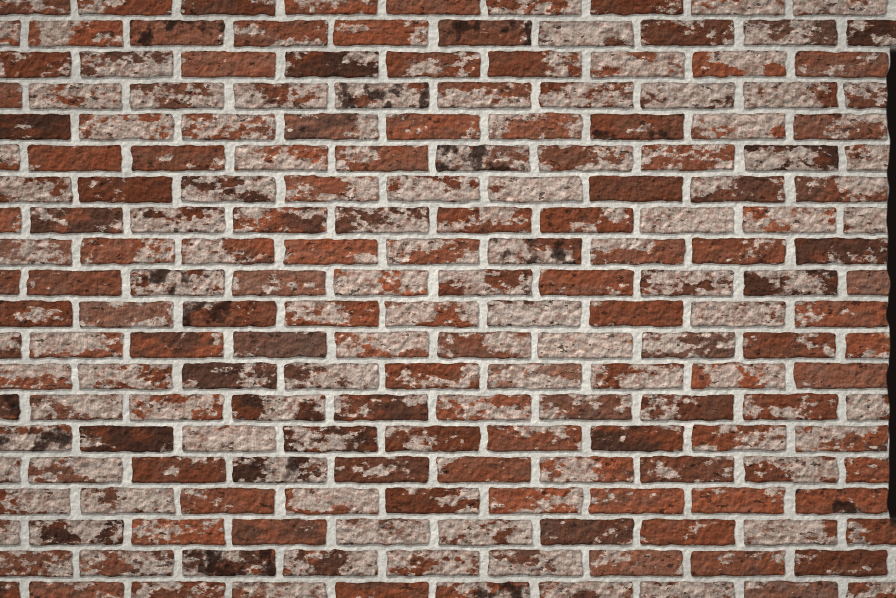
Reproduce this texture procedurally as a Shadertoy shader.

```glsl
// Weathered red brick wall in running bond with pale, recessed mortar.
// Each brick is a noise-warped rounded box with its own clay tone and its own
// amount of flaking whitewash; lengths are fractions of the canvas height.

const vec2  PITCH     = vec2(0.1707, 0.05215);  // brick plus joint
const vec2  ORIGIN    = vec2(0.041, 0.9707);    // a joint crossing
const vec2  HALF_SIZE = vec2(0.0782, 0.0214);   // half extent of a brick

const vec3 MORTAR    = vec3(0.82, 0.80, 0.76);
const vec3 CLAY_RED  = vec3(0.46, 0.255, 0.175);
const vec3 CLAY_GREY = vec3(0.42, 0.325, 0.28);
const vec3 CLAY_DARK = vec3(0.27, 0.185, 0.15);
const vec3 WASH_THIN = vec3(0.57, 0.47, 0.42);
const vec3 WASH_PALE = vec3(0.74, 0.68, 0.63);
const vec3 GAP       = vec3(0.10, 0.08, 0.07);

float hash(vec2 p) {
    vec3 q = fract(p.xyx * 0.1031);
    q += dot(q, q.yzx + 33.33);
    return fract((q.x + q.y) * q.z);
}

float noise(vec2 p) {
    vec2 i = floor(p), f = fract(p);
    f = f * f * (3.0 - 2.0 * f);
    vec2 e = vec2(0.0, 1.0);
    return mix(mix(hash(i), hash(i + e.yx), f.x),
               mix(hash(i + e.xy), hash(i + e.yy), f.x), f.y);
}

float fbm(vec2 p) {
    float sum = 0.0, amp = 0.5;
    for (int i = 0; i < 5; i++) {
        sum += amp * noise(p);
        p = mat2(1.6, 1.2, -1.2, 1.6) * p + 17.3;
        amp *= 0.5;
    }
    return sum / 0.97;
}

float roundBox(vec2 p, vec2 halfSize, float radius) {
    vec2 d = abs(p) - halfSize + radius;
    return length(max(d, 0.0)) + min(max(d.x, d.y), 0.0) - radius;
}

// Difference of heights towards the light at upper left
float relief(vec2 p, float scale) {
    return fbm(p * scale) - fbm((p + vec2(-0.0018, 0.0028)) * scale);
}

// Fired clay: red, greyish or dark, mottled across the face
vec3 clayColor(vec2 p, vec2 id) {
    float mottle = fbm(p * vec2(30.0, 55.0) + id * 3.7);
    float grey = 0.75 * hash(id + 11.0) * hash(id + 47.0) + 0.9 * (mottle - 0.45);
    vec3 clay = mix(CLAY_RED, CLAY_GREY, clamp(grey, 0.0, 1.0));
    float burnt = smoothstep(0.72, 1.0, hash(id + 23.0) + 0.7 * (mottle - 0.5));
    clay = mix(clay, CLAY_DARK, 0.8 * burnt);
    return clay * mix(0.84, 1.18, hash(id + 71.0));
}

// Whitewash left on the face, x = coverage, y = thickness
vec2 washAmount(vec2 p, vec2 id) {
    float patches = fbm(p * vec2(21.0, 40.0) + id * 5.1);
    float flakes = fbm(p * vec2(110.0, 160.0) + id * 2.3);
    float level = mix(0.74, 0.29, hash(id + 5.0));
    float n = patches + 0.45 * (flakes - 0.5);
    return vec2(smoothstep(-0.06, 0.07, n - level),
                clamp(0.5 + 2.4 * (flakes - 0.5) + 1.3 * (n - level), 0.0, 1.0));
}

vec3 brickColor(vec2 p, vec2 q, vec2 id, float dist) {
    vec3 color = clayColor(p, id);
    vec2 wash = washAmount(p, id);
    color = mix(color, mix(WASH_THIN, WASH_PALE, wash.y), 0.88 * wash.x);
    // Pits and rare sooty scars
    float pits = smoothstep(0.69, 0.80, fbm(p * vec2(75.0, 130.0) + 91.0));
    float scar = step(0.95, hash(id + 83.0)) * smoothstep(0.52, 0.68, fbm(p * 45.0));
    color = mix(color, CLAY_DARK * 0.6, max(0.6 * pits, 0.8 * scar));
    // Rough surface, worn rim, shaded lower edge
    color *= 1.0 + 1.1 * relief(p, 110.0);
    color *= mix(0.84, 1.0, smoothstep(0.0, 0.004, -dist));
    return color * mix(0.72, 1.0, smoothstep(-0.0215, -0.0165, q.y));
}

vec3 mortarColor(vec2 p, float shadow) {
    vec3 color = MORTAR * (0.92 + 0.16 * fbm(p * 40.0) + 0.4 * relief(p, 150.0));
    return color * (1.0 - 0.30 * shadow);
}

vec3 wall(vec2 p, float soft) {
    // Alternate courses shift by half a brick
    vec2 grid = (p - ORIGIN) / PITCH;
    float row = floor(grid.y);
    grid.x -= 0.5 * (1.0 - mod(row, 2.0));
    vec2 id = floor(grid) + 100.0;
    vec2 q = (fract(grid) - 0.5) * PITCH;
    // Uneven laying and chipped outlines
    vec2 jitter = vec2(hash(id + 31.0), hash(id + 59.0)) - 0.5;
    vec2 local = q + jitter * vec2(0.004, 0.0016);
    vec2 warp = vec2(fbm(p * 48.0 + 7.0), fbm(p * 48.0 + 53.0)) - 0.5;
    local += warp * vec2(0.008, 0.006);
    float dist = roundBox(local, HALF_SIZE, 0.004);
    float above = roundBox(local + vec2(-0.0008, 0.0028), HALF_SIZE, 0.004);
    float shadow = 1.0 - smoothstep(-0.001, 0.002, above);
    float face = 1.0 - smoothstep(-soft, soft, dist);
    return mix(mortarColor(p, shadow), brickColor(p, local, id, dist), face);
}

void mainImage(out vec4 fragColor, in vec2 fragCoord) {
    vec2 uv = fragCoord / iResolution.xy;
    vec2 p = fragCoord / iResolution.y;
    float soft = max(0.7 / iResolution.y, 0.0012);
    vec3 color = wall(p, soft);
    // Dark gap where the wall ends at the right
    float edge = 0.9915 + 0.005 * (noise(vec2(p.y * 38.0, 4.0)) - 0.5);
    float span = smoothstep(0.11, 0.14, uv.y) * (1.0 - smoothstep(0.91, 0.93, uv.y));
    color = mix(color, GAP, span * smoothstep(-soft, soft, uv.x - edge));
    // Light falls off towards the corners
    vec2 c = uv - 0.5;
    color *= 1.04 - 0.36 * dot(c, c);
    fragColor = vec4(clamp(color, 0.0, 1.0), 1.0);
}
```
